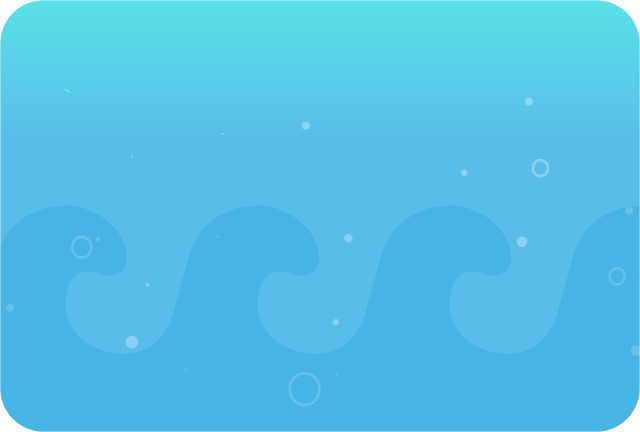
A Shadertoy shader for this background:

```glsl
const vec2 CANVAS = vec2(768.0, 519.0);   // design units across the canvas
const vec3 PAPER = vec3(1.0);
const vec3 SKY_TOP = vec3(0.35, 0.88, 0.91);
const vec3 SKY_LOW = vec3(0.348, 0.738, 0.915);
const vec3 WAVE_BLUE = vec3(0.275, 0.707, 0.895);
const vec3 FOAM = vec3(1.0);
const float SKY_DEPTH = 176.0;
const float CORNER_RADIUS = 52.0;
const float WAVE_PERIOD = 230.5;
const float BRIGHT = 0.30;
const float FAINT = 0.17;
const float RING_STROKE = 3.0;
const float RING_STRETCH = 1.07;
const int CURVE_STEPS = 12;

// One wave period as chained cubic Bezier controls
const vec2 CREST[22] = vec2[22](
    vec2(226.5, 308), vec2(235, 274), vec2(266, 247),
    vec2(309, 247), vec2(348, 247), vec2(382, 277),
    vec2(383, 309), vec2(383, 324), vec2(374, 331),
    vec2(360, 331), vec2(350, 330), vec2(344, 326),
    vec2(335, 326), vec2(317, 326), vec2(309, 344),
    vec2(309, 366), vec2(309, 402), vec2(342, 425),
    vec2(380, 425), vec2(408, 425), vec2(430, 405), vec2(438, 378));

// Bubbles: centre and radius
const vec3 BRIGHT_DOTS[9] = vec3[9](
    vec3(367, 151, 4.8), vec3(634.5, 122, 4.8), vec3(557, 207.5, 4),
    vec3(418, 286, 5), vec3(626.5, 290.5, 6.3), vec3(158, 411, 7.5),
    vec3(403, 387, 3.7), vec3(177, 342, 2.2), vec3(158.5, 188, 1.5));
const vec3 FAINT_DOTS[8] = vec3[8](
    vec3(12, 369.5, 4.7), vec3(763, 421, 6.3), vec3(755, 253, 4.7),
    vec3(117.5, 287, 2.6), vec3(223, 444, 1.7), vec3(403.5, 450.5, 1.4),
    vec3(261.5, 284.5, 1.4), vec3(19.5, 462, 0.9));
const vec3 RINGS[4] = vec3[4](
    vec3(648.5, 202, 9), vec3(98, 297, 11.5),
    vec3(740.5, 332, 9), vec3(365.5, 467.5, 17.8));

float coverage(float dist, float pixel) {
    return clamp(0.5 - dist / pixel, 0.0, 1.0);
}

float roundedBox(vec2 p, vec2 halfSize, float radius) {
    vec2 q = abs(p) - halfSize + radius;
    return length(max(q, 0.0)) + min(max(q.x, q.y), 0.0) - radius;
}

float segment(vec2 p, vec2 a, vec2 b) {
    vec2 ab = b - a;
    return length(p - a - ab * clamp(dot(p - a, ab) / dot(ab, ab), 0.0, 1.0));
}

vec2 bezier(vec2 a, vec2 b, vec2 c, vec2 d, float t) {
    float s = 1.0 - t;
    return s * s * s * a + 3.0 * s * t * (s * b + t * c) + t * t * t * d;
}

// Signed distance to the curling waves, negative in the water
float waves(vec2 p) {
    float start = CREST[21].x - WAVE_PERIOD;
    p.x = start + mod(p.x - start, WAVE_PERIOD);
    float dist = 1e5, side = 1.0;
    vec2 prev = CREST[21] - vec2(WAVE_PERIOD, 0.0);
    for (int curve = 0; curve < 7; curve++) {
        int k = curve * 3;
        // The first step also draws the straight flank
        for (int i = curve == 0 ? 0 : 1; i <= CURVE_STEPS; i++) {
            float t = float(i) / float(CURVE_STEPS);
            vec2 next = bezier(CREST[k], CREST[k + 1], CREST[k + 2], CREST[k + 3], t);
            dist = min(dist, segment(p, prev, next));
            if ((prev.x <= p.x) != (next.x <= p.x)) {
                float y = mix(prev.y, next.y, (p.x - prev.x) / (next.x - prev.x));
                if (y < p.y) side = -side;
            }
            prev = next;
        }
    }
    return side * dist;
}

void mainImage(out vec4 fragColor, in vec2 fragCoord) {
    // Design space, with y measured down from the top edge
    vec2 p = fragCoord / iResolution.xy * CANVAS;
    p.y = CANVAS.y - p.y;
    float pixel = CANVAS.y / iResolution.y;

    // Sky and water
    vec3 color = mix(SKY_TOP, SKY_LOW, clamp(p.y / SKY_DEPTH, 0.0, 1.0));
    color = mix(color, WAVE_BLUE, coverage(waves(p), pixel));

    // Round bubbles
    float foam = 0.0;
    for (int i = 0; i < 9; i++) {
        vec3 dot3 = BRIGHT_DOTS[i];
        foam = max(foam, BRIGHT * coverage(length(p - dot3.xy) - dot3.z, pixel));
    }
    for (int i = 0; i < 8; i++) {
        vec3 dot3 = FAINT_DOTS[i];
        foam = max(foam, FAINT * coverage(length(p - dot3.xy) - dot3.z, pixel));
    }

    // Hollow bubbles, the first one brighter
    for (int i = 0; i < 4; i++) {
        vec2 q = (p - RINGS[i].xy) / vec2(1.0, RING_STRETCH);
        float ring = abs(length(q) - RINGS[i].z) - 0.5 * RING_STROKE;
        foam = max(foam, (i == 0 ? BRIGHT : FAINT) * coverage(ring, pixel));
    }

    // Small glints
    float glint = segment(p, vec2(78.5, 107.5), vec2(83.5, 111)) - 0.9;
    glint = min(glint, segment(p, vec2(266, 161), vec2(268.5, 160.5)) - 0.7);
    foam = max(foam, BRIGHT * coverage(glint, pixel));
    color = mix(color, FOAM, foam);

    // Rounded card
    float card = roundedBox(p - 0.5 * CANVAS, 0.5 * CANVAS - 0.4, CORNER_RADIUS);
    fragColor = vec4(mix(PAPER, color, coverage(card, pixel)), 1.0);
}
```
